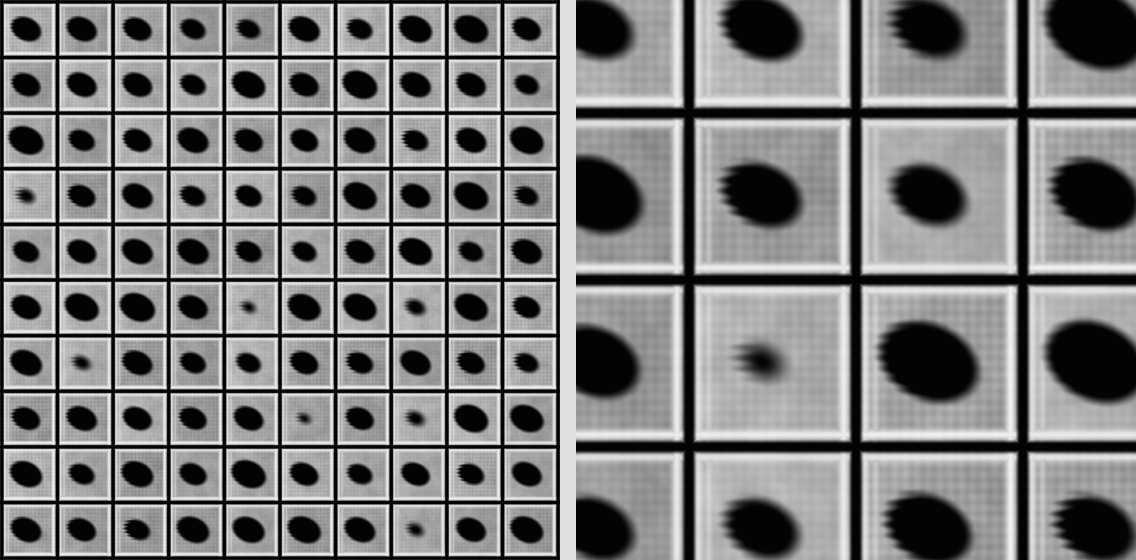
Left: the whole. Right: its middle third, enlarged.
A Shadertoy shader for this pattern:

```glsl
#define TILES 10.0
#define TILE_SIZE 28.0
#define GAP 2.0
#define BLOB_CENTER vec2(12.1, 14.3)
#define BLOB_TILT 0.44
#define BLOB_ASPECT 0.73
#define BLOB_SIZE 8.4
#define BLOB_SPREAD 3.8
#define GROUND 0.645
#define RIPPLE 0.016
#define MOTTLE 0.07
#define INK 0.01

const float PI = 3.14159265;

float hash(vec2 p) {
    vec3 q = fract(p.xyx * vec3(0.1031, 0.1030, 0.0973));
    q += dot(q, q.yzx + 33.33);
    return fract((q.x + q.y) * q.z);
}

vec2 gradientAt(vec2 lattice) {
    float angle = 2.0 * PI * hash(lattice + 71.0);
    return vec2(cos(angle), sin(angle));
}

float gradientNoise(vec2 p) {
    vec2 i = floor(p), f = fract(p);
    vec2 w = f * f * f * (f * (f * 6.0 - 15.0) + 10.0);
    vec2 e = vec2(0.0, 1.0);
    float low = mix(dot(gradientAt(i), f),
                    dot(gradientAt(i + e.yx), f - e.yx), w.x);
    float high = mix(dot(gradientAt(i + e), f - e),
                     dot(gradientAt(i + e.yy), f - e.yy), w.x);
    return mix(low, high, w.y);
}

float ridge(float distance, float center, float width) {
    float t = (distance - center) / width;
    return exp(-t * t);
}

// Bright bevel just inside the tile, with a doubled left rim
float bevel(vec2 p) {
    vec2 far = TILE_SIZE - p;
    float rim = max(ridge(far.x, 1.2, 0.85), ridge(p.y, 1.2, 0.85));
    rim = max(rim, 0.85 * ridge(far.y, 0.9, 0.8));
    rim = max(rim, 0.75 * ridge(p.x, 0.7, 0.7));
    return max(rim, 0.45 * ridge(p.x, 2.6, 0.6));
}

// Tilted soft ellipse: 0 in the core, 1 outside
float blob(vec2 p, float size, float comb) {
    vec2 d = p - BLOB_CENTER;
    float c = cos(BLOB_TILT), s = sin(BLOB_TILT);
    vec2 axes = vec2(c * d.x - s * d.y, (s * d.x + c * d.y) / BLOB_ASPECT);
    float leftSide = smoothstep(1.0, -5.0, d.x);
    float radius = length(axes) + comb * leftSide * cos(PI * p.y);
    float softness = mix(3.2, 1.5, smoothstep(4.0, 8.0, size));
    return smoothstep(size - softness, size + softness, radius);
}

void mainImage(out vec4 fragColor, in vec2 fragCoord) {
    // Grid of tiles with half a gap of margin around it
    float pitch = TILE_SIZE + GAP;
    float span = TILES * pitch + GAP;
    vec2 p = fragCoord / iResolution.y * span - 0.5 * GAP;
    vec2 cell = floor(p / pitch);
    vec2 local = p - cell * pitch - 0.5 * GAP;

    // Variation per tile
    float average = 0.5 * (hash(cell + 3.0) + hash(cell + 19.7));
    float shrink = smoothstep(0.86, 1.0, hash(cell + 41.3));
    float size = BLOB_SIZE + BLOB_SPREAD * (average - 0.5) - 4.2 * shrink;
    float tone = hash(cell + 57.1);
    float wear = hash(cell + 83.9);

    // Mottled ground with a fine woven ripple
    float ground = GROUND + 0.11 * (tone - 0.5);
    ground += MOTTLE * gradientNoise(p * 0.13);
    ground += 0.5 * MOTTLE * gradientNoise(p * 0.42);
    ground += 0.0022 * (0.5 * TILE_SIZE - local.x);
    vec2 weave = cos(PI * local);
    ground += RIPPLE * (0.4 + wear) * (weave.x + weave.y);

    // Bevel, then the dark blob
    float rim = bevel(local) * (0.85 + 0.15 * wear);
    float shade = mix(ground, 0.95, rim);
    float comb = mix(0.8, 0.2, smoothstep(5.0, 9.0, size)) * (0.4 + wear);
    shade = mix(INK, shade, blob(local, size, comb));

    // Black gaps between the tiles
    vec2 inset = min(local, TILE_SIZE - local);
    float edge = max(0.5, 0.75 * span / iResolution.y);
    float tile = smoothstep(-edge, edge, min(inset.x, inset.y));
    fragColor = vec4(vec3(mix(INK, shade, tile)), 1.0);
}
```
